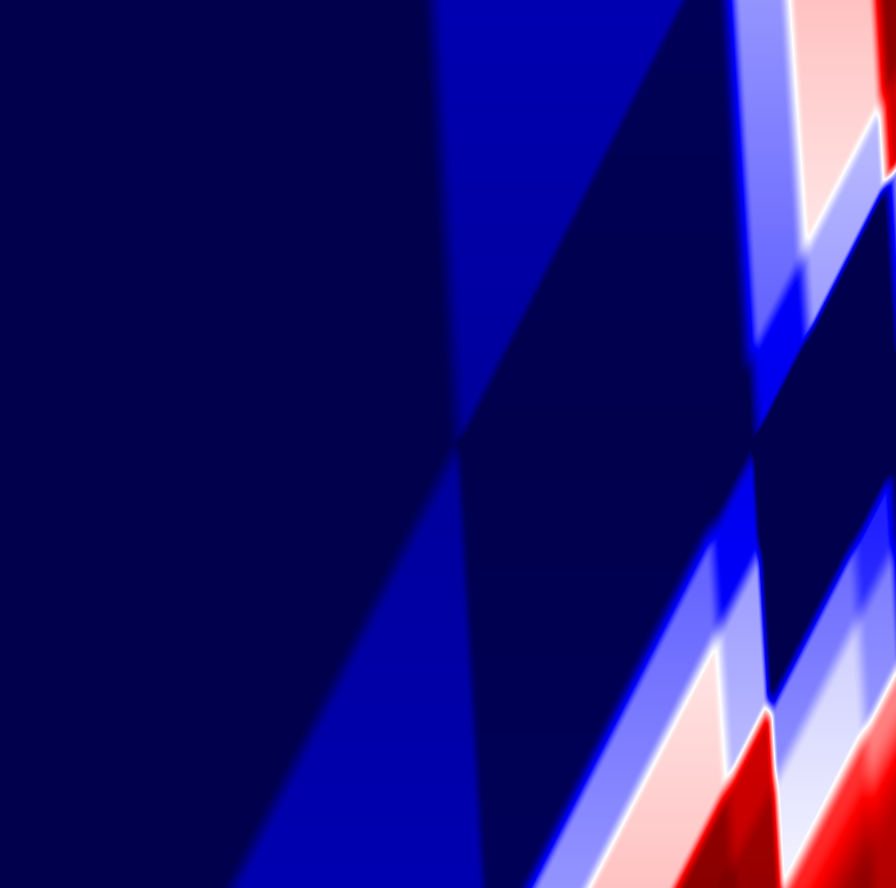
A WebGL 1 fragment shader for this background:

```glsl
precision highp float;
// Two families of slanted wave fronts, one steep and one oblique, crossing on
// the horizontal midline. Each family is a soft staircase; the positive
// difference of the two staircases is coloured from navy to white to dark red.

uniform vec2 u_resolution;

const float STEEP_SLOPE = 0.057;
const float OBLIQUE_SLOPE = 0.504;
const float LEAD_WIDTH = 0.011;
const float TRAIL_WIDTH = 0.007;

// Soft unit step centred on edge
float softStep(float x, float edge, float width) {
  return smoothstep(edge - width, edge + width, x);
}

// Staircase that raises the level; height is the distance from the midline
float leadingFronts(float x, float height) {
  float level = (0.11 + 0.06 * height) * softStep(x, 0.511, 0.014);
  level += (0.33 + 0.10 * height) * softStep(x, 0.842, 0.014);
  level += 0.165 * softStep(x, 0.908, LEAD_WIDTH);
  level += 0.42 * softStep(x, 1.008, LEAD_WIDTH);
  level += 0.085 * softStep(x, 1.057, LEAD_WIDTH);
  level += 0.23 * softStep(x, 1.130, LEAD_WIDTH);
  level += 0.25 * softStep(x, 1.180, 0.035);
  return level;
}

// Staircase that lowers the level again behind the crossing fronts
float trailingFronts(float x, float height) {
  float level = (0.11 + 0.03 * height) * softStep(x, 0.511, TRAIL_WIDTH);
  level += 0.11 * softStep(x, 0.790, 0.010);
  level += 0.465 * softStep(x, 0.842, TRAIL_WIDTH);
  level += 0.07 * softStep(x, 0.947, 0.010);
  level += 0.40 * softStep(x, 0.995, 0.012);
  return level;
}

// Diverging ramp: navy, blue, white, red, dark red
vec3 divergingRamp(float level) {
  const vec3 navy = vec3(0.0, 0.0, 0.30);
  const vec3 blue = vec3(0.0, 0.0, 1.0);
  const vec3 white = vec3(1.0);
  const vec3 red = vec3(1.0, 0.0, 0.0);
  const vec3 darkRed = vec3(0.5, 0.0, 0.0);
  float t = 4.0 * clamp(level, 0.0, 1.0);
  vec3 color = mix(navy, blue, clamp(t, 0.0, 1.0));
  color = mix(color, white, clamp(t - 1.0, 0.0, 1.0));
  color = mix(color, red, clamp(t - 2.0, 0.0, 1.0));
  return mix(color, darkRed, clamp(t - 3.0, 0.0, 1.0));
}

void main() {
  vec2 p = gl_FragCoord.xy / u_resolution - vec2(0.0, 0.5);
  float height = abs(p.y);

  // Coordinates across each family of fronts
  float steep = p.x + STEEP_SLOPE * p.y;
  float oblique = p.x - OBLIQUE_SLOPE * p.y;

  // The leading family is steep above the midline and oblique below it
  float lead = max(steep, oblique);
  float trail = min(steep, oblique);
  float level = leadingFronts(lead, height) - trailingFronts(trail, height);

  gl_FragColor = vec4(divergingRamp(level), 1.0);
}
```
